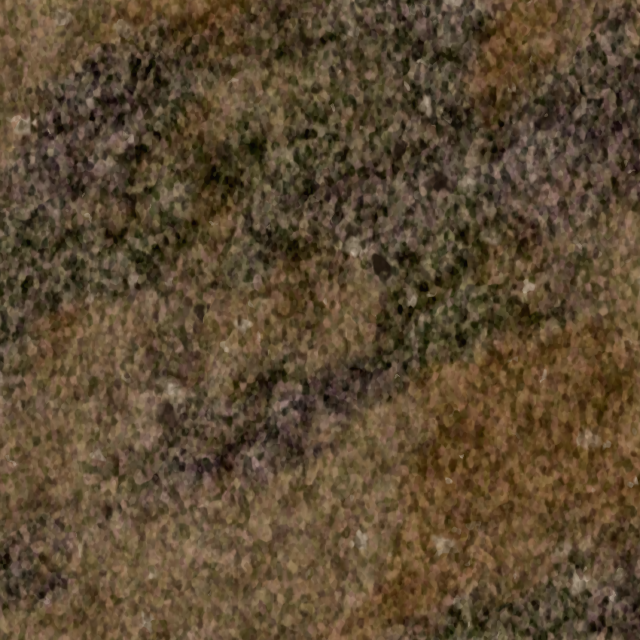
A Shadertoy shader for this texture:

```glsl
#define BAND_ANGLE 0.66
#define PATCH_SCALE vec2(2.4, 4.8)
#define CLUMP_SCALE vec2(20.0, 32.0)
#define GRAIN_SCALE vec2(112.0, 80.0)
#define FINE_SCALE vec2(210.0, 160.0)
#define GRAIN_CONTRAST 0.42
#define SAND vec3(0.43, 0.345, 0.235)
#define OCHRE vec3(0.39, 0.28, 0.15)
#define MOSS vec3(0.265, 0.235, 0.145)
#define HEATHER vec3(0.30, 0.245, 0.205)
#define STONE vec3(0.60, 0.54, 0.46)
#define HOLLOW vec3(0.10, 0.06, 0.03)

vec3 hash3(vec2 cell) {
    vec3 h = fract(cell.xyx * vec3(0.1031, 0.1030, 0.0973));
    h += dot(h, h.yxz + 33.33);
    return fract((h.xxy + h.yzz) * h.zyx);
}

// Cellular noise: random triples blended by distance to jittered points
vec3 softCells(vec2 p, float seed) {
    p += seed;
    vec2 cell = floor(p);
    vec3 sum = vec3(0.0);
    float total = 0.0;
    for (int y = -1; y <= 1; y++)
    for (int x = -1; x <= 1; x++) {
        vec2 id = cell + vec2(x, y);
        vec2 toPoint = id + hash3(id).xy - p;
        float weight = exp(-5.5 * dot(toPoint, toPoint));
        sum += weight * hash3(id + 71.7);
        total += weight;
    }
    return sum / total;
}

// Soft-edged blobs, one possible per cell; radius is in cell units
float scatter(vec2 p, float seed, float chance, float radius) {
    p += seed;
    vec2 cell = floor(p);
    float mask = 0.0;
    for (int y = -1; y <= 1; y++)
    for (int x = -1; x <= 1; x++) {
        vec2 id = cell + vec2(x, y);
        vec3 rnd = hash3(id);
        vec3 form = hash3(id + 37.3);
        float size = radius * mix(0.5, 1.0, form.x);
        vec2 offset = (p - id - rnd.xy) * vec2(mix(0.8, 1.4, form.y), 1.0);
        float blob = 1.0 - smoothstep(0.55 * size, 1.25 * size, length(offset));
        mask = max(mask, blob * step(rnd.z, chance) * mix(0.45, 1.0, form.z));
    }
    return mask;
}

void mainImage(out vec4 fragColor, in vec2 fragCoord) {
    vec2 uv = fragCoord / iResolution.y;
    float c = cos(BAND_ANGLE), s = sin(BAND_ANGLE);
    vec2 band = vec2(c * uv.x + s * uv.y, c * uv.y - s * uv.x);

    // Noise layers, from broad to fine
    vec3 clump = softCells(band * CLUMP_SCALE, 50.0);
    vec2 warped = band + 0.035 * (clump.yz - 0.5);
    vec3 broad = softCells(warped * PATCH_SCALE, 14.0);
    vec3 medium = softCells(warped * vec2(6.5, 11.0), 93.0);
    vec3 hue = softCells(warped * vec2(4.0, 6.5), 131.0);
    vec3 grain = softCells(uv * GRAIN_SCALE + 0.8 * clump.xy, 17.0);
    vec3 fine = softCells(uv * FINE_SCALE, 205.0);

    // Sandy bands against dark plant litter
    float cover = 0.5 * broad.x + 0.33 * medium.x + 0.17 * clump.y;
    float sandiness = smoothstep(0.30, 0.69, cover);
    vec3 litter = mix(MOSS, HEATHER, smoothstep(0.25, 0.65, hue.x));
    vec3 soil = mix(SAND, OCHRE, smoothstep(0.45, 0.85, hue.y));
    vec3 color = mix(litter, soil, sandiness);

    // Grain, stronger in the litter, with slight colour variation
    float detail = dot(vec3(clump.x, grain.x, fine.x) - 0.5, vec3(0.35, 0.68, 0.38));
    color += GRAIN_CONTRAST * mix(1.15, 0.8, sandiness) * detail * vec3(1.0, 0.97, 0.92);
    color += 0.05 * (grain - dot(grain, vec3(1.0 / 3.0)));

    // Dark hollows, pale stones and small flecks with ragged outlines
    vec2 ragged = uv + 0.014 * (grain.yz - 0.5) + 0.018 * (clump.yz - 0.5);
    float hollows = scatter(ragged * 8.0, 61.0, 0.16, 0.17);
    float stones = scatter(ragged * 10.0, 23.0, 0.22, 0.19);
    float flecks = scatter(ragged * 26.0, 87.0, 0.14, 0.20);
    color = mix(color, HOLLOW, 0.85 * hollows);
    vec3 stoneColor = STONE + 0.3 * (grain.x - 0.5) + 0.15 * (fine.x - 0.5);
    color = mix(color, stoneColor, max(0.85 * stones, 0.6 * flecks));

    fragColor = vec4(clamp(color, vec3(0.04, 0.025, 0.015), vec3(1.0)), 1.0);
}
```
